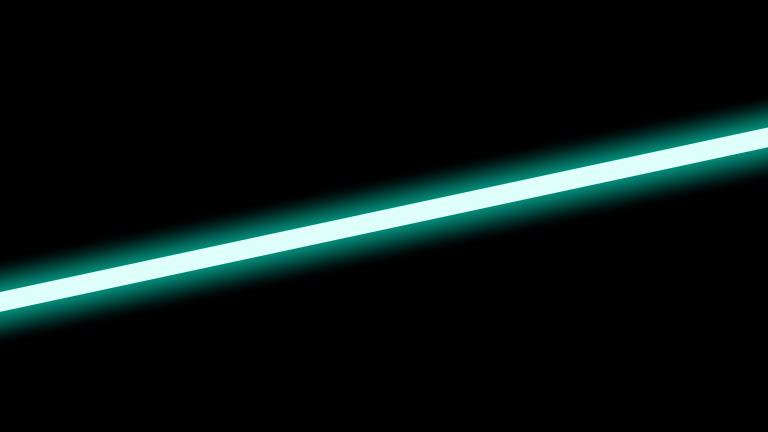
Give the GLSL for this background, as a Shadertoy shader.

```glsl
// A slanted mint light beam with a soft teal glow on black.

// Lengths are in canvas heights; beam ends lie on the left and right borders.
const float LEFT_HEIGHT = 0.301;
const float RIGHT_HEIGHT = 0.682;
const float CORE_HALF_WIDTH = 0.0224;
const float GLOW_RADIUS = 0.102;
const vec3 CORE_COLOR = vec3(0.87, 1.0, 0.98);
const vec3 GLOW_COLOR = vec3(0.006, 0.624, 0.543);

// Distance from p to the infinite line through a and b.
float lineDistance(vec2 p, vec2 a, vec2 b) {
    vec2 direction = normalize(b - a);
    vec2 offset = p - a;
    return abs(direction.x * offset.y - direction.y * offset.x);
}

void mainImage(out vec4 fragColor, in vec2 fragCoord) {
    vec2 position = fragCoord / iResolution.y;
    float aspect = iResolution.x / iResolution.y;
    float pixel = 1.0 / iResolution.y;

    float distanceToBeam = lineDistance(position, vec2(0.0, LEFT_HEIGHT), vec2(aspect, RIGHT_HEIGHT));

    // Glow fades smoothly away from the axis.
    float glow = 1.0 - smoothstep(0.0, GLOW_RADIUS, distanceToBeam);

    // Solid core with an edge one pixel wide.
    float core = clamp(0.5 - (distanceToBeam - CORE_HALF_WIDTH) / pixel, 0.0, 1.0);

    fragColor = vec4(mix(GLOW_COLOR * glow, CORE_COLOR, core), 1.0);
}
```
